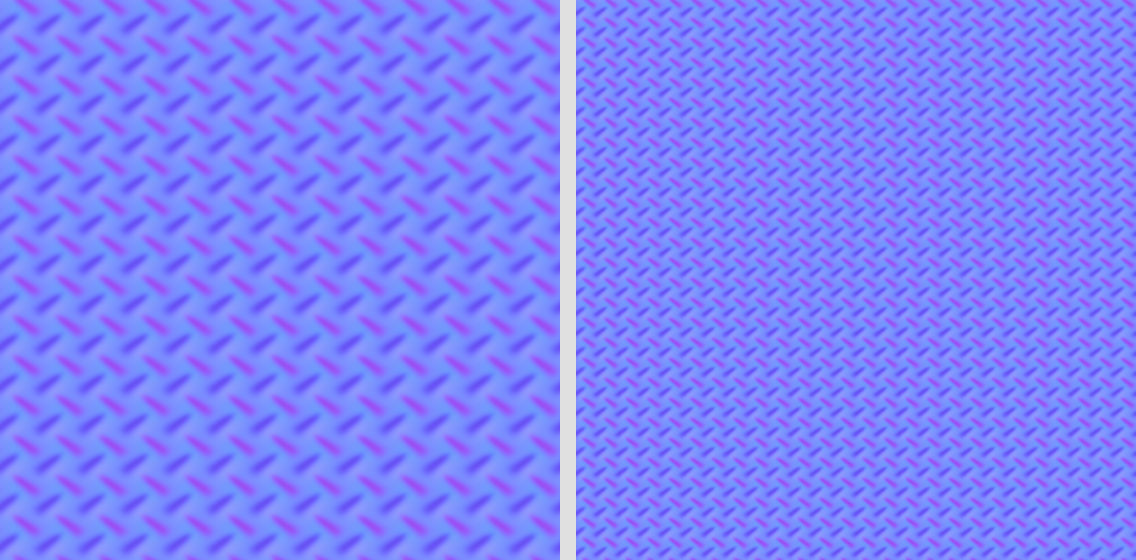
Left: one tile. Right: repeated 2 by 2.
Give the GLSL for this texture map, as a WebGL 2 fragment shader.

```glsl
#version 300 es
precision highp float;

uniform vec2 u_resolution;
out vec4 fragColor;

const vec2 REPEATS = vec2(13.0, 14.0);
const vec2 STEEP_SIZE = vec2(0.37, 0.125);
const vec2 GENTLE_SIZE = vec2(0.36, 0.19);
const float GENTLE_OFFSET = 0.22;
const float TAPER = 0.3;
const vec2 BASE_TILT = vec2(-0.045, 0.115);

// Long flank with firm ends, narrowing towards its upper end
float steepFlank(vec2 q) {
    q /= STEEP_SIZE;
    q.y /= 1.0 - TAPER * clamp(q.x, -1.0, 1.0);
    float lengthwise = q.x * q.x;
    return exp(-lengthwise * lengthwise - q.y * q.y);
}

// Broad soft flank below the crest
float gentleFlank(vec2 q) {
    q.y += GENTLE_OFFSET;
    q /= GENTLE_SIZE;
    return exp(-dot(q, q));
}

// Tilt of one raised bar; along points to its upper end
vec2 barTilt(vec2 p, vec2 along, vec2 steepTilt, vec2 gentleTilt) {
    vec2 across = vec2(-along.y, along.x) * sign(along.x);
    vec2 q = vec2(dot(p, along), dot(p, across));
    return steepTilt * steepFlank(q) + gentleTilt * gentleFlank(q);
}

// Sum of one bar family over the neighbouring cells
vec2 barField(vec2 grid, vec2 center, vec2 along, vec2 steepTilt, vec2 gentleTilt) {
    vec2 local = fract(grid - center + 0.5) - 0.5;
    vec2 tilt = vec2(0.0);
    for (int y = -1; y <= 1; y++) {
        for (int x = -1; x <= 1; x++) {
            tilt += barTilt(local - vec2(x, y), along, steepTilt, gentleTilt);
        }
    }
    return tilt;
}

// Tangent-space normal stored as a colour
vec3 encodeNormal(vec2 tilt) {
    float z = sqrt(max(1.0 - dot(tilt, tilt), 0.0));
    return vec3(tilt, z) * 0.5 + 0.5;
}

void main() {
    vec2 grid = gl_FragCoord.xy / u_resolution * REPEATS;

    // Rising and falling bars interlock half a cell apart
    vec2 rising = barField(grid, vec2(0.13, 0.41), vec2(0.78, 0.626),
                           vec2(-0.18, -0.50), vec2(0.16, 0.10));
    vec2 falling = barField(grid, vec2(0.61, 0.87), vec2(-0.78, 0.626),
                            vec2(0.27, -0.52), vec2(-0.09, 0.12));

    fragColor = vec4(encodeNormal(BASE_TILT + rising + falling), 1.0);
}
```
